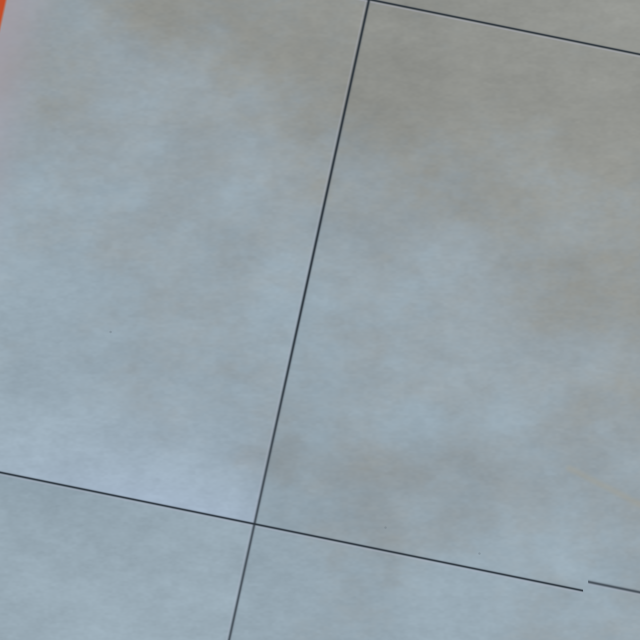
Reproduce this texture procedurally as a Shadertoy shader.

```glsl
// Large stone floor tiles seen at a slant: a sheared grid of thin soft joints
// over a cool-to-warm gradient, clouded by smooth cellular noise in octaves.
// One joint is stepped near the right; a red edge glows at the upper left.

const vec3 COOL  = vec3(0.596, 0.664, 0.708);
const vec3 MID   = vec3(0.583, 0.625, 0.648);
const vec3 WARM  = vec3(0.575, 0.583, 0.565);
const vec3 JOINT = vec3(0.150, 0.180, 0.210);
const vec3 WORN  = vec3(0.360, 0.400, 0.440);
const vec3 RIM   = vec3(0.700, 0.710, 0.780);
const vec3 PINK  = vec3(0.650, 0.615, 0.650);
const vec3 RED   = vec3(0.760, 0.300, 0.160);

const vec2 SLANT  = vec2(0.2185, 0.203);  // lean of the two joint directions
const vec2 PITCH  = vec2(0.660, 0.856);   // tile size in sheared units
const vec2 CORNER = vec2(0.358, 0.262);   // where two joints cross
const float STEP_X = 0.915;               // place of the stepped joint

vec2 hash2(vec2 c) {
    return fract(sin(vec2(dot(c, vec2(127.1, 311.7)),
                          dot(c, vec2(269.5, 183.3)))) * 4375.85);
}

// Smooth cellular noise: cell values blended by distance to jittered points.
float cellNoise(vec2 p) {
    vec2 cell = floor(p), f = fract(p);
    float sum = 0.0, total = 0.0;
    for (int j = -1; j <= 1; j++)
    for (int i = -1; i <= 1; i++) {
        vec2 o = vec2(i, j), r = hash2(cell + o);
        vec2 d = o + 0.25 + 0.5 * r - f;
        float w = exp(-4.5 * dot(d, d));
        sum += w * fract(r.x * 7.3 + r.y * 5.1);
        total += w;
    }
    return sum / total - 0.5;
}

// Octaves of noise, each turned a little to hide the cell grid.
float clouds(vec2 p, float gain) {
    float sum = 0.0, amp = 1.0;
    for (int i = 0; i < 5; i++) {
        sum += amp * cellNoise(p);
        p = mat2(1.98, 0.35, -0.35, 1.98) * p + vec2(17.3, 9.1);
        amp *= gain;
    }
    return sum;
}

// Coverage of a hard band of given half width.
float band(float d, float halfWidth, float px) {
    return 1.0 - smoothstep(halfWidth - 0.7 * px, halfWidth + 0.7 * px, abs(d));
}

// Soft line profile that keeps its weight when finer than a pixel.
float softLine(float d, float width, float px) {
    float w = sqrt(width * width + 0.16 * px * px);
    return width / w * exp(-d * d / (w * w));
}

// Signed distance to the nearest line of a periodic set.
float nearest(float x, float pitch) {
    return mod(x + 0.5 * pitch, pitch) - 0.5 * pitch;
}

float segment(vec2 p, vec2 a, vec2 b) {
    vec2 ab = b - a;
    return length(p - a - ab * clamp(dot(p - a, ab) / dot(ab, ab), 0.0, 1.0));
}

// Mottled stone with its overall drift from cool to warm.
vec3 stone(vec2 p) {
    float cloud = clouds(p * vec2(5.0, 6.5) + 3.0, 0.65);
    float mottle = clouds(p * vec2(13.0, 21.0) + 31.0, 0.75);
    float grain = cellNoise(p * vec2(75.0, 190.0)) + cellNoise(p * vec2(160.0, 260.0) + 5.0);
    float warmth = 1.4 * (0.6 * p.x + 0.75 * p.y - 0.43) + 0.35 * cloud + 0.2 * mottle;
    vec3 col = mix(COOL, MID, smoothstep(-0.1, 0.5, warmth));
    col = mix(col, WARM, smoothstep(0.35, 1.05, warmth));
    return col * (1.0 - 0.045 * cloud + 0.030 * mottle + 0.022 * grain);
}

// Sparse dark pits, one at most per cell.
float pits(vec2 p, float px) {
    vec2 g = p * 9.0, cell = floor(g), r = hash2(cell + 40.0);
    float d = length(g - cell - 0.2 - 0.6 * r) / 9.0;
    return band(d, 0.0018, px) * step(0.95, hash2(cell + 7.0).x);
}

void mainImage(out vec4 fragColor, in vec2 fragCoord) {
    vec2 p = fragCoord / iResolution.xy;
    float px = 1.0 / min(iResolution.x, iResolution.y);
    vec2 q = p + SLANT * vec2(-p.y, p.x);

    // Stone, sheen above the lower joint, shade below it
    vec3 col = stone(p);
    float across = q.x - CORNER.x, above = q.y - CORNER.y;
    float sheen = exp(-14.0 * abs(above)) * exp(-12.0 * pow(p.x - 0.26, 2.0));
    col += vec3(0.04, 0.04, 0.07) * sheen * step(0.0, above) * step(across, 0.0);
    col -= 0.06 * exp(-18.0 * abs(above)) * step(above, 0.0) * (1.0 - smoothstep(0.0, 0.4, p.x));
    col -= 0.015 * step(0.0, across) * exp(-6.0 * abs(across));

    // Faint tan scratch and pits
    float scratch = segment(p, vec2(0.89, 0.268), vec2(1.02, 0.202));
    col = mix(col, vec3(0.64, 0.63, 0.58), 0.4 * (1.0 - smoothstep(0.0, 0.009, scratch)));
    col = mix(col, WORN, 0.3 * pits(p, px));

    // Red edge with a pink glow
    col = mix(col, PINK, 0.7 * (1.0 - smoothstep(-0.22, -0.11, q.x)));
    col = mix(col, RED, 1.0 - smoothstep(-0.212, -0.206, q.x));

    // Joints: pale rim first, then the dark line
    float lowerRow = step(q.y, 0.7), stepped = lowerRow * step(STEP_X, p.x);
    vec2 d = vec2(nearest(across, PITCH.x), nearest(above - 0.0155 * stepped, PITCH.y)) * 0.978;
    float gap = 1.0 - lowerRow * band(p.x - STEP_X, 0.004, px);
    float worn = 1.0 - smoothstep(-0.05, 0.4, above);
    col = mix(col, RIM, 0.28 * softLine(d.x + 0.0040, 0.0016, px));
    col = mix(col, RIM, 0.40 * gap * softLine(d.y + 0.0032, 0.0014, px));
    col = mix(col, mix(JOINT, WORN, 0.55 * worn), 0.92 * softLine(d.x, 0.0021, px));
    col = mix(col, mix(JOINT, WORN, 0.5 * stepped), 0.95 * gap * softLine(d.y, 0.0016 + 0.0005 * stepped, px));

    fragColor = vec4(col, 1.0);
}
```
